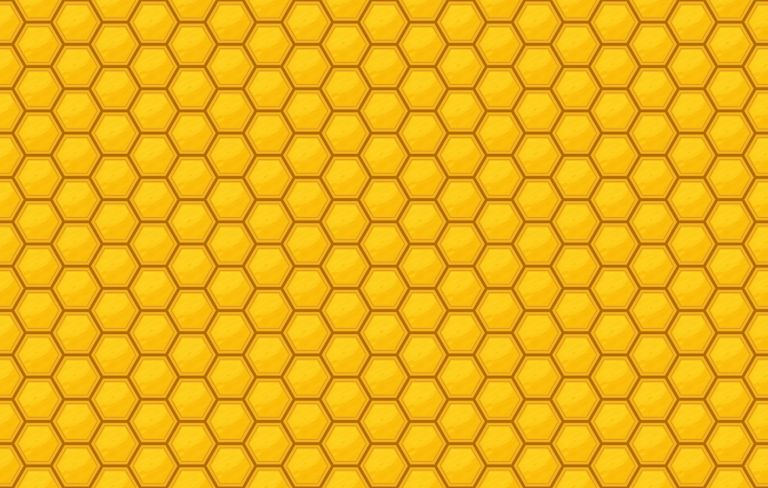
This pattern is drawn by a WebGL 2 fragment shader. Its source:

```glsl
#version 300 es
precision highp float;
// Honeycomb of flat-topped hexagons, 20 columns across and 11 cells down.
// Each cell is shaded by its distance to the wall: brown wall, golden bevel,
// thin amber groove, then a yellow face with a ragged diagonal sheen.

uniform vec2 u_resolution;
out vec4 outColor;

const float ROWS = 11.0;
const float SQRT3 = 1.7320508;

const vec3 WALL  = vec3(0.69, 0.42, 0.01);
const vec3 AMBER = vec3(0.87, 0.61, 0.05);
const vec3 BEVEL = vec3(0.96, 0.71, 0.13);
const vec3 HONEY = vec3(0.98, 0.75, 0.04);
const vec3 SHEEN = vec3(0.99, 0.80, 0.10);

float hash(vec2 p) {
  vec3 q = fract(p.xyx * 0.1031);
  q += dot(q, q.yzx + 33.33);
  return fract((q.x + q.y) * q.z);
}

float valueNoise(vec2 p) {
  vec2 i = floor(p);
  vec2 f = fract(p);
  f = f * f * (3.0 - 2.0 * f);
  float low = mix(hash(i), hash(i + vec2(1.0, 0.0)), f.x);
  float high = mix(hash(i + vec2(0.0, 1.0)), hash(i + vec2(1.0, 1.0)), f.x);
  return mix(low, high, f.y);
}

// Offset from the centre of the nearest cell; cells are one unit tall
vec2 hexLocal(vec2 p) {
  vec2 period = vec2(SQRT3, 1.0);
  vec2 a = mod(p + 0.5 * period, period) - 0.5 * period;
  vec2 b = mod(p, period) - 0.5 * period;
  return dot(a, a) < dot(b, b) ? a : b;
}

// Distance inward from the cell boundary
float wallDistance(vec2 q) {
  q = abs(q);
  return 0.5 - max(q.y, 0.5 * SQRT3 * q.x + 0.5 * q.y);
}

// Smoothed step from 0 to 1 where d passes the given depth
float inside(float depth, float d, float blur) {
  return smoothstep(depth - blur, depth + blur, d);
}

// Brushed face: light above, deeper honey below, with faint streaks
vec3 faceColor(vec2 q, float seed, float blur) {
  vec2 along = normalize(vec2(0.88, 0.47));
  vec2 across = vec2(-along.y, along.x);
  vec2 brush = vec2(dot(q, along), dot(q, across));
  float ragged = valueNoise(brush * vec2(7.0, 12.0) + 20.0 + 0.3 * seed);
  float streak = valueNoise(brush * vec2(6.0, 24.0) + 50.0) - 0.5;
  float sheen = inside(0.0, brush.y + 0.03 + 0.26 * (ragged - 0.5), blur + 0.02);
  vec3 color = mix(HONEY, SHEEN, sheen);
  color += vec3(0.01, 0.035, 0.03) * streak;
  color += vec3(0.0, 0.03, 0.02) * q.y;
  return color + vec3(0.0, 0.012, 0.01) * (seed - 0.5);
}

void main() {
  vec2 p = (gl_FragCoord.xy - 0.5 * u_resolution) * ROWS / u_resolution.y;
  float blur = max(0.6 * ROWS / u_resolution.y, 0.008);

  vec2 q = hexLocal(p);
  vec2 cell = round((p - q) / vec2(0.5 * SQRT3, 0.5));
  float d = wallDistance(q);

  // Layers from the wall inward
  vec3 color = WALL;
  color = mix(color, AMBER, inside(0.028, d, blur));
  color = mix(color, BEVEL, inside(0.043, d, blur));
  color = mix(color, AMBER, inside(0.084, d, blur));
  color = mix(color, BEVEL, inside(0.105, d, blur));
  color = mix(color, faceColor(q, hash(cell + 100.0), blur), inside(0.128, d, blur));

  outColor = vec4(clamp(color, 0.0, 1.0), 1.0);
}
```
